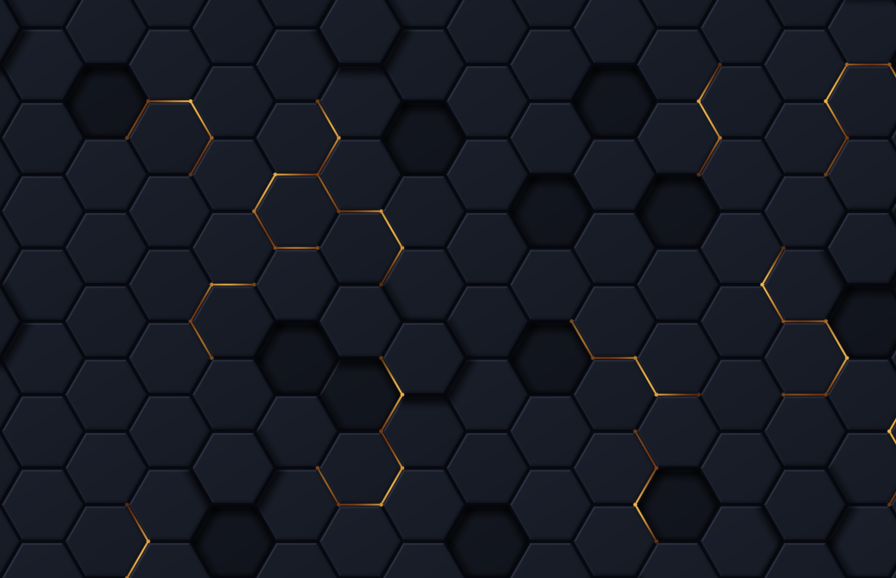
A WebGL 2 fragment shader for this pattern:

```glsl
#version 300 es
precision highp float;
// Dark bevelled honeycomb with raised and sunken tiles and glowing gold seams.
uniform vec2 u_resolution;
out vec4 fragColor;

const float ROWS = 7.88;      // hexagons per canvas height
const float SIDE = 0.57735;   // side of a hexagon of height 1

float hash(vec2 p) {
    vec3 q = fract(p.xyx * 0.1031);
    q += dot(q, q.yzx + 33.33);
    return fract((q.x + q.y) * q.z);
}

// Centre of the flat-topped hexagon that contains p
vec2 cellCentre(vec2 p) {
    vec2 period = vec2(1.73205, 1.0);
    vec2 a = round(p / period) * period;
    vec2 b = (floor(p / period) + 0.5) * period;
    return distance(p, a) < distance(p, b) ? a : b;
}

vec2 cellId(vec2 centre) {
    return round(centre * vec2(1.1547, 2.0)) + 40.0;
}

float hexDistance(vec2 p) {
    p = abs(p);
    return max(p.y, dot(p, vec2(0.86603, 0.5))) - 0.5;
}

// -1 sunken, 0 level, 1 raised
float cellHeight(vec2 id) {
    float h = hash(id + 7.3);
    return step(0.92, h) - step(h, 0.08);
}

vec2 direction(float angle) {
    return vec2(cos(angle), sin(angle));
}

// Gold seams: random walks along the hexagon sides, rgb and coverage
vec4 goldSeams(vec2 p, vec2 size, float px) {
    vec4 gold = vec4(0.0);
    for (int i = 0; i < 12; i++) {
        vec2 slot = vec2(i % 4, i / 4);
        float seed = float(i) * 3.7 + 11.0;
        vec2 jitter = vec2(hash(vec2(seed, 1.0)), hash(vec2(seed, 2.0)));
        float angle = floor(6.0 * hash(vec2(seed, 3.0))) * 1.047198;
        vec2 start = cellCentre((slot + 0.2 + 0.6 * jitter) * size / vec2(4, 3));
        start += SIDE * direction(angle);
        angle += 2.094395;
        float count = 3.0 + floor(4.0 * hash(vec2(seed, 4.0)));
        for (float k = 0.0; k < count; k++) {
            vec2 dir = direction(angle);
            vec2 q = p - start;
            float along = clamp(dot(q, dir) / SIDE, 0.0, 1.0);
            float d = length(q - dir * along * SIDE) - 0.013;
            // small knots at the corners
            d = min(d, min(length(q), length(q - dir * SIDE)) - 0.026);
            float t = k + along;
            float glint = 0.5 + 0.5 * sin(t * 2.3 + seed);
            float fade = smoothstep(-0.5, 0.8, min(t, count - t));
            vec3 tint = mix(vec3(0.45, 0.22, 0.08), vec3(0.97, 0.74, 0.32), glint * fade);
            float cover = (1.0 - smoothstep(-px, px, d)) * mix(0.6, 1.0, fade);
            if (cover > gold.a) gold = vec4(tint, cover);
            start += SIDE * dir;
            angle += hash(vec2(seed, 9.0 + k)) < 0.5 ? 1.047198 : -1.047198;
        }
    }
    return gold;
}

void main() {
    float px = ROWS / u_resolution.y;
    vec2 size = u_resolution * px;
    vec2 p = gl_FragCoord.xy * px - vec2(SIDE, 0.0);
    vec2 centre = cellCentre(p);
    vec2 local = p - centre;
    vec2 id = cellId(centre);
    float height = cellHeight(id);
    float edge = -hexDistance(local);

    // Tile face, lit softly from the upper left
    vec3 color = vec3(0.092, 0.11, 0.153);
    color *= 1.0 + 0.1 * dot(local, vec2(-0.5, 0.8)) + 0.06 * (hash(id) - 0.5);
    color *= height < 0.0 ? 0.74 : 1.0;

    // Bevel and shadows cast by higher neighbours
    float shade = 1.0;
    float facing = 0.0;
    float nearest = 9.0;
    for (int i = 0; i < 6; i++) {
        vec2 normal = direction(0.523599 + float(i) * 1.047198);
        float side = 0.5 - dot(local, normal);
        if (side < nearest) {
            nearest = side;
            facing = dot(normal, vec2(-0.75, 0.66));
        }
        float drop = cellHeight(cellId(centre + normal)) - height;
        float d = hexDistance(local - normal - vec2(0.03, -0.06));
        float shadow = 1.0 - smoothstep(-0.06, 0.17, d);
        shade *= 1.0 - 0.8 * shadow * clamp(drop, 0.0, 1.0);
    }
    float rim = 1.0 - smoothstep(0.006, 0.008 + px, abs(edge - 0.036));
    color += vec3(0.07, 0.07, 0.085) * rim * smoothstep(0.1, 0.9, facing);
    color *= 1.0 - 0.25 * (1.0 - smoothstep(0.02, 0.08, edge)) * smoothstep(0.2, -0.8, facing);
    color *= shade;

    // Dark gap between tiles
    float gap = 1.0 - smoothstep(0.012, 0.02 + px, edge);
    color = mix(color, vec3(0.022, 0.028, 0.055), 0.9 * gap);

    vec4 gold = goldSeams(p, size, px);
    fragColor = vec4(mix(color, gold.rgb, gold.a), 1.0);
}
```
